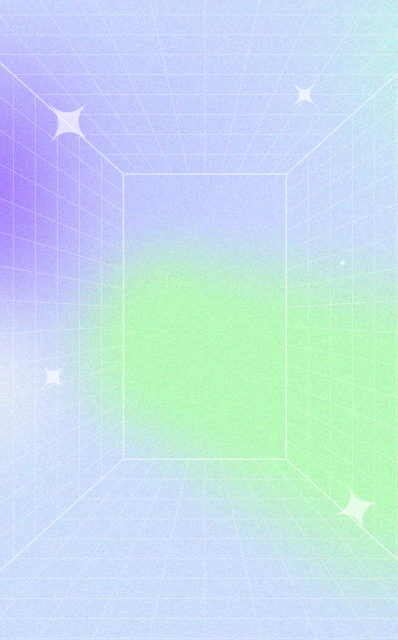
Write a WebGL 2 fragment shader that draws this background.

```glsl
#version 300 es
precision highp float;

uniform vec2 u_resolution;
out vec4 fragColor;

// Layout, in units of the canvas height
const float ASPECT = 0.6211;
const vec2 ROOM_CENTER = vec2(0.3197, 0.5052);
const vec2 BACK_HALF = vec2(0.1270, 0.2227);
const vec2 DEPTH_STEP = vec2(0.0344, 0.0311);
const vec2 CELLS = vec2(10.0, 15.0);

// Strokes and grain
const float GRID_HALF_WIDTH = 0.0006;
const float FRAME_HALF_WIDTH = 0.0012;
const float GRID_ALPHA = 0.34;
const float FRAME_ALPHA = 0.52;
const float STAR_ALPHA = 0.62;
const float GRAIN_CELLS = 512.0;
const float GRAIN_AMOUNT = 0.07;

// Palette
const vec3 SKY = vec3(0.80, 0.87, 0.99);
const vec3 LAVENDER = vec3(0.76, 0.79, 1.00);
const vec3 PURPLE = vec3(0.66, 0.53, 0.99);
const vec3 MINT = vec3(0.77, 0.94, 0.92);
const vec3 GREEN = vec3(0.72, 0.98, 0.73);
const vec3 MIST = vec3(0.88, 0.91, 0.97);

// Green band: a capsule that widens toward its second end
const vec2 BAND_START = vec2(0.27, 0.46);
const vec2 BAND_END = vec2(0.62, 0.33);
const vec2 BAND_RADII = vec2(0.14, 0.22);

// Sparkles: centre, radius, angle; a lower pinch gives thinner arms
const int STAR_COUNT = 5;
const vec4 STARS[STAR_COUNT] = vec4[STAR_COUNT](
    vec4(0.107, 0.809, 0.044, 0.82),
    vec4(0.475, 0.852, 0.045, 0.80),
    vec4(0.535, 0.589, 0.010, 0.00),
    vec4(0.083, 0.411, 0.026, 0.78),
    vec4(0.556, 0.206, 0.040, 0.31));
const float PINCH[STAR_COUNT] = float[STAR_COUNT](0.50, 0.34, 0.45, 0.50, 0.50);

vec3 hash32(vec2 p) {
    vec3 h = fract(p.xyx * vec3(0.1031, 0.1030, 0.0973));
    h += dot(h, h.yxz + 33.33);
    return fract((h.xxy + h.yzz) * h.zyx);
}

float blob(vec2 p, vec2 center, vec2 size) {
    vec2 q = (p - center) / size;
    return exp(-dot(q, q));
}

float stroke(float dist, float halfWidth, float pixel) {
    return clamp(0.5 + (halfWidth - dist) / pixel, 0.0, 1.0);
}

vec3 backdrop(vec2 p) {
    vec3 color = mix(SKY, LAVENDER, blob(p, vec2(0.14, 0.76), vec2(0.32, 0.24)));
    color = mix(color, MINT, 0.9 * blob(p, vec2(0.66, 0.92), vec2(0.13, 0.18)));

    vec2 axis = BAND_END - BAND_START;
    float t = clamp(dot(p - BAND_START, axis) / dot(axis, axis), 0.0, 1.0);
    float reach = length(p - BAND_START - axis * t) / mix(BAND_RADII.x, BAND_RADII.y, t);
    color = mix(color, GREEN, 1.0 - smoothstep(0.45, 1.55, reach));

    color = mix(color, PURPLE, blob(p, vec2(-0.01, 0.71), vec2(0.13, 0.18)));
    return mix(color, MIST, 0.9 * blob(p, vec2(0.0, 0.39), vec2(0.10, 0.11)));
}

// Opacity of the room's frame and of the grid on its four sides
float room(vec2 p, float pixel) {
    vec2 q = p - ROOM_CENTER;
    vec2 depths = (abs(q) - BACK_HALF) / DEPTH_STEP;
    float depth = max(depths.x, depths.y);
    bool onSide = depths.x > depths.y;
    float outside = step(0.0, depth);

    // Evenly spaced rings around the back wall
    float spacing = onSide ? DEPTH_STEP.x : DEPTH_STEP.y;
    float ring = abs(fract(depth - 0.5) - 0.5) * spacing;

    // Rails that fan out from the back wall
    vec2 extent = BACK_HALF + DEPTH_STEP * depth;
    vec2 along = q / extent;
    vec2 rails = abs(fract((along * 0.5 + 0.5) * CELLS - 0.5) - 0.5) * 2.0 * extent / CELLS;
    vec2 slope = along * DEPTH_STEP / DEPTH_STEP.yx;
    rails *= inversesqrt(1.0 + slope * slope);
    float rail = onSide ? rails.y : rails.x;
    float grid = outside * stroke(min(ring, rail), GRID_HALF_WIDTH, pixel);

    // Back wall outline and the four receding corners
    float outline = abs(depth) * spacing;
    float corner = abs(depths.x - depths.y) * DEPTH_STEP.x * DEPTH_STEP.y / length(DEPTH_STEP);
    float frame = max(stroke(outline, FRAME_HALF_WIDTH, pixel),
                      outside * stroke(corner, FRAME_HALF_WIDTH, pixel));
    return max(grid * GRID_ALPHA, frame * FRAME_ALPHA);
}

float star(vec2 p, vec4 shape, float pinch) {
    float c = cos(shape.w), s = sin(shape.w);
    vec2 q = abs(mat2(c, -s, s, c) * (p - shape.xy)) + 1e-5;
    float radius = pow(pow(q.x, pinch) + pow(q.y, pinch), 1.0 / pinch);
    return clamp(0.5 - (radius - shape.z) / fwidth(radius), 0.0, 1.0);
}

void main() {
    vec2 p = gl_FragCoord.xy / u_resolution * vec2(ASPECT, 1.0);
    float pixel = 1.0 / u_resolution.y;

    vec3 color = backdrop(p);
    color += (hash32(floor(p * GRAIN_CELLS)) - 0.5) * GRAIN_AMOUNT;
    color = mix(color, vec3(1.0), room(p, pixel));

    float sparkle = 0.0;
    for (int i = 0; i < STAR_COUNT; i++) sparkle = max(sparkle, star(p, STARS[i], PINCH[i]));
    color = mix(color, vec3(1.0), sparkle * STAR_ALPHA);

    fragColor = vec4(clamp(color, 0.0, 1.0), 1.0);
}
```
